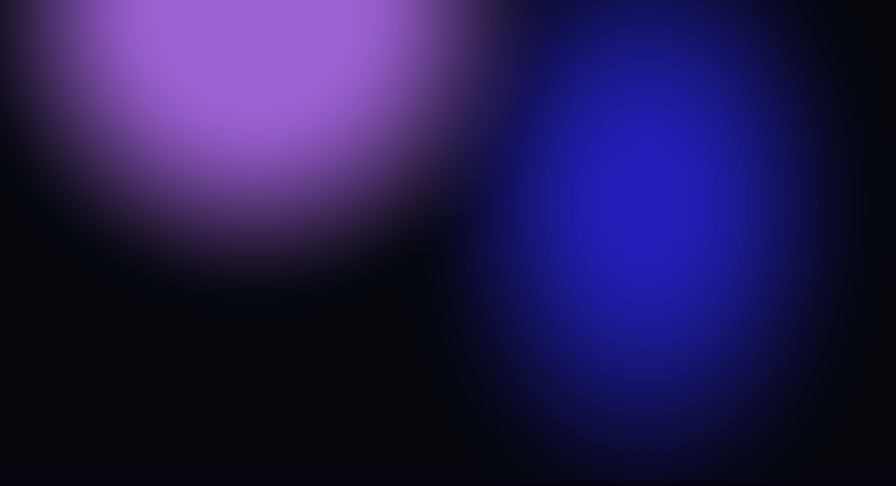
Give the GLSL for this background, as a WebGL 2 fragment shader.

```glsl
#version 300 es
precision highp float;

uniform vec2 u_resolution;
out vec4 fragColor;

// Lengths are in units of the canvas height
const vec3 NIGHT = vec3(0.014, 0.024, 0.048);
const vec3 BLUE = vec3(0.140, 0.120, 0.725);
const vec3 VIOLET = vec3(0.612, 0.376, 0.824);
const vec3 BASE_LINE = vec3(0.020, 0.004, 0.060);

const vec2 BLUE_CENTER = vec2(1.327, 0.582);
const vec2 BLUE_RADII = vec2(0.510, 0.720);
const float BLUE_CORE = 0.08;

const vec2 VIOLET_CENTER = vec2(0.524, 0.980);
const vec2 VIOLET_RADII = vec2(0.630);
const float VIOLET_CORE = 0.305;

const float BASE_HEIGHT = 0.011;
const float BASE_SOFTNESS = 0.004;

// Soft ellipse: 1 inside the core fraction, 0 at the outer radii
float glow(vec2 p, vec2 center, vec2 radii, float core) {
    float d = length((p - center) / radii);
    return 1.0 - smoothstep(core, 1.0, d);
}

void main() {
    vec2 p = gl_FragCoord.xy / u_resolution.y;

    // Two glows layered over the night
    vec3 color = mix(NIGHT, BLUE, glow(p, BLUE_CENTER, BLUE_RADII, BLUE_CORE));
    color = mix(color, VIOLET, glow(p, VIOLET_CENTER, VIOLET_RADII, VIOLET_CORE));

    // Thin dark line along the lower edge
    float line = 1.0 - smoothstep(BASE_HEIGHT - BASE_SOFTNESS, BASE_HEIGHT + BASE_SOFTNESS, p.y);
    color = mix(color, BASE_LINE, 0.8 * line);

    fragColor = vec4(color, 1.0);
}
```
